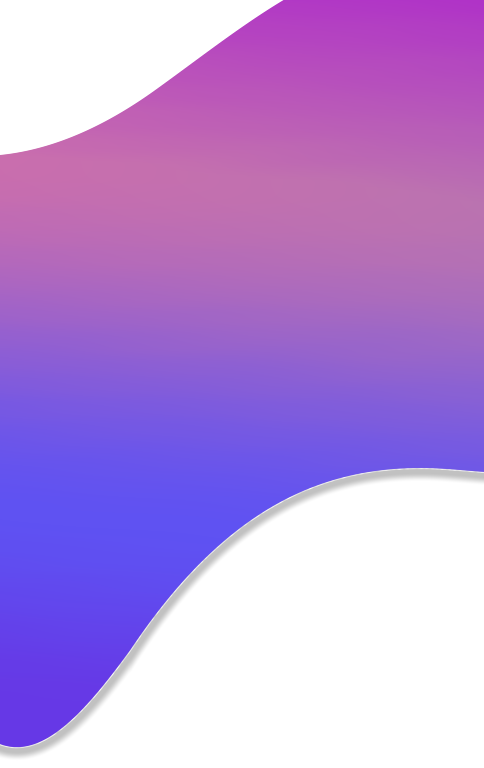
Give the GLSL for this background, as a Shadertoy shader.

```glsl
// A wide violet-pink-blue ribbon flows across a white page, with a soft grey
// shadow under its lower edge. Both edges are chained cubic Hermite curves;
// the fill is a slightly tilted vertical gradient with faint streaks.

#define ASPECT 0.629
#define TILT 0.10
#define SHADOW_CORE 0.006
#define SHADOW_END 0.018
#define SHADOW_GREY 0.755
#define RIM_WIDTH 0.0015
#define STREAK_AMOUNT 0.012

const vec3 WHITE  = vec3(1.0);
const vec3 VIOLET = vec3(0.69, 0.20, 0.78);
const vec3 ROSE   = vec3(0.79, 0.43, 0.68);
const vec3 MAUVE  = vec3(0.73, 0.45, 0.69);
const vec3 BLUE   = vec3(0.37, 0.32, 0.95);
const vec3 INDIGO = vec3(0.40, 0.22, 0.90);

// Gradient noise
vec2 hashGradient(vec2 cell) {
    vec2 h = vec2(dot(cell, vec2(127.1, 311.7)), dot(cell, vec2(269.5, 183.3)));
    return 2.0 * fract(sin(h) * 43758.5) - 1.0;
}

float gradientNoise(vec2 p) {
    vec2 i = floor(p), f = p - i;
    vec2 w = f * f * f * (f * (f * 6.0 - 15.0) + 10.0);
    vec2 e = vec2(1.0, 0.0);
    float a = dot(hashGradient(i), f);
    float b = dot(hashGradient(i + e.xy), f - e.xy);
    float c = dot(hashGradient(i + e.yx), f - e.yx);
    float d = dot(hashGradient(i + e.xx), f - e.xx);
    return mix(mix(a, b, w.x), mix(c, d, w.x), w.y);
}

// Cubic from point a to point b with the given end slopes
float hermite(float x, vec2 a, float slopeA, vec2 b, float slopeB) {
    float span = b.x - a.x;
    float s = (x - a.x) / span, r = 1.0 - s;
    return a.y * (1.0 + 2.0 * s) * r * r + b.y * s * s * (3.0 - 2.0 * s)
         + span * s * r * (slopeA * r - slopeB * s);
}

// Edge heights, measured down from the top
float upperEdge(float x) {
    vec2 start = vec2(0.0, 0.2018), bend = vec2(0.2018, 0.1172);
    vec2 crest = vec2(0.3685, 0.0), end = vec2(0.63, -0.12);
    if (x < bend.x) return hermite(x, start, -0.10, bend, -0.72);
    if (x < crest.x) return hermite(x, bend, -0.72, crest, -0.60);
    return hermite(x, crest, -0.60, end, -0.40);
}

float lowerEdge(float x) {
    vec2 start = vec2(0.0, 0.9688), bend = vec2(0.1693, 0.8464);
    vec2 crest = vec2(0.5469, 0.6094), end = vec2(0.6302, 0.6146);
    if (x < bend.x) return hermite(x, start, 0.38, bend, -1.37);
    if (x < crest.x) return hermite(x, bend, -1.50, crest, 0.0);
    return hermite(x, crest, 0.0, end, 0.07);
}

// Ribbon colour along the tilted axis
vec3 ribbonColor(vec2 p) {
    float g = p.y - TILT * p.x;
    g += STREAK_AMOUNT * gradientNoise(p * vec2(5.0, 45.0));
    vec3 pink = mix(ROSE, MAUVE, p.x / ASPECT);
    vec3 color = mix(VIOLET, pink, clamp((g + 0.06) / 0.26, 0.0, 1.0));
    color = mix(color, BLUE, smoothstep(0.20, 0.68, g));
    return mix(color, INDIGO, smoothstep(0.66, 0.92, g));
}

void mainImage(out vec4 fragColor, in vec2 fragCoord) {
    vec2 p = fragCoord / iResolution.xy;
    p = vec2(p.x * ASPECT, 1.0 - p.y);
    float soft = 0.6 / iResolution.y;

    // Approximate distances, corrected by the slope of each edge
    vec2 h = vec2(0.002, 0.0);
    float slopeUp = (upperEdge(p.x + h.x) - upperEdge(p.x - h.x)) / (2.0 * h.x);
    float slopeLow = (lowerEdge(p.x + h.x) - lowerEdge(p.x - h.x)) / (2.0 * h.x);
    float above = (upperEdge(p.x) - p.y) / sqrt(1.0 + slopeUp * slopeUp);
    float below = (p.y - lowerEdge(p.x)) / sqrt(1.0 + slopeLow * slopeLow);

    // Page and shadow
    float shadow = 1.0 - smoothstep(SHADOW_CORE, SHADOW_END, below);
    vec3 color = mix(WHITE, vec3(SHADOW_GREY), shadow);

    // Broken light rim between ribbon and shadow
    float rim = 1.0 - smoothstep(RIM_WIDTH - soft, RIM_WIDTH + soft, below);
    float breaks = 0.6 + 0.7 * gradientNoise(p * 180.0);
    color = mix(color, WHITE, rim * clamp(breaks, 0.0, 1.0));

    // Ribbon, then the white page over its top
    color = mix(color, ribbonColor(p), 1.0 - smoothstep(-soft, soft, below));
    color = mix(color, WHITE, smoothstep(-soft, soft, above));
    fragColor = vec4(color, 1.0);
}
```
